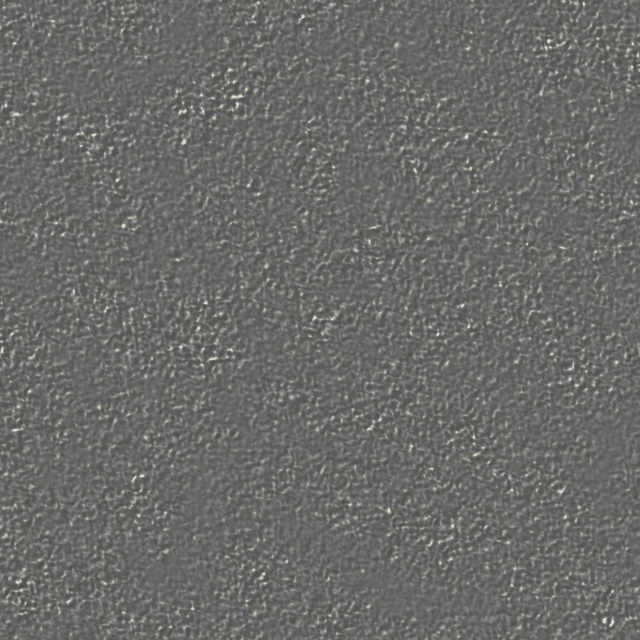
A Shadertoy shader for this texture:

```glsl
// Fine grey stone: a dense, speckled grain with pale warm flecks and soft shadows.
// Rotated octaves of gradient noise form the grain; a shifted copy shades it,
// and an exponential tone curve turns its peaks into sparse bright flecks.

const float BASE_TONE = 0.403;       // grey at zero grain
const float TONE_SPREAD = 0.100;     // distance from base to darkest grey
const float TONE_SKEW = 0.50;        // how sharply peaks become flecks
const float MAX_TONE = 0.84;
const float GRAIN_GAIN = 5.25;       // brings the grain to unit deviation
const float COARSE_FREQ = 68.0;      // cells across the canvas
const float MEDIUM_FREQ = 122.0;
const float FINE_FREQ = 186.0;
const float PATCH_FREQ = 26.0;
const float CLUMP_FREQ = 9.0;
const float WARP_AMOUNT = 0.004;
const float SHADOW_STRENGTH = 0.5;
const vec2 SHADOW_SHIFT = vec2(-0.0045, 0.0045);
const vec3 COOL_TINT = vec3(-0.001, 0.001, 0.001);
const vec3 STONE_TINT = vec3(0.001, 0.002, -0.007);
const vec3 FLECK_TINT = vec3(0.012, 0.010, -0.055);

// Random gradient for a lattice point, each component in -1..1
vec2 hashGradient(vec2 cell) {
    vec2 phase = vec2(dot(cell, vec2(127.1, 311.7)), dot(cell, vec2(269.5, 183.3)));
    return 2.0 * fract(sin(phase) * 43758.5453) - 1.0;
}

float gradientNoise(vec2 p) {
    vec2 cell = floor(p);
    vec2 f = p - cell;
    vec2 fade = f * f * f * (f * (f * 6.0 - 15.0) + 10.0);
    vec2 right = vec2(1.0, 0.0);
    vec2 up = vec2(0.0, 1.0);
    float a = dot(hashGradient(cell), f);
    float b = dot(hashGradient(cell + right), f - right);
    float c = dot(hashGradient(cell + up), f - up);
    float d = dot(hashGradient(cell + 1.0), f - 1.0);
    return mix(mix(a, b, fade.x), mix(c, d, fade.x), fade.y);
}

vec2 rotate(vec2 p, float angle) {
    float s = sin(angle);
    float c = cos(angle);
    return vec2(c * p.x - s * p.y, s * p.x + c * p.y);
}

// Octaves are turned against each other to hide the lattice
float grainHeight(vec2 p) {
    return 0.45 * gradientNoise(rotate(p, 0.5) * COARSE_FREQ + 3.7)
         + 0.70 * gradientNoise(rotate(p, 1.3) * MEDIUM_FREQ + 17.2)
         + 0.45 * gradientNoise(rotate(p, 2.2) * FINE_FREQ + 41.9)
         + 0.20 * gradientNoise(rotate(p, 0.9) * PATCH_FREQ + 8.3);
}

void mainImage(out vec4 fragColor, in vec2 fragCoord) {
    vec2 uv = fragCoord / iResolution.y;

    // Irregular grain outlines
    vec2 warp = vec2(gradientNoise(uv * 55.0 + 5.1), gradientNoise(uv * 55.0 + 71.4));
    vec2 p = uv + WARP_AMOUNT * warp;

    // Grain with a shadow on its lower right
    float grain = grainHeight(p) - SHADOW_STRENGTH * grainHeight(p + SHADOW_SHIFT);

    // Calm and busy areas
    float clump = 1.0 + 0.9 * gradientNoise(rotate(uv, 0.4) * CLUMP_FREQ + 2.6)
                      + 0.7 * gradientNoise(rotate(uv, 1.1) * PATCH_FREQ + 33.8);
    grain *= GRAIN_GAIN * clamp(clump, 0.45, 1.6);

    // Skewed tone: many mid greys, few pale flecks
    float tone = BASE_TONE + TONE_SPREAD * (exp(TONE_SKEW * grain) - 1.0);
    tone = min(tone, MAX_TONE);

    // Neutral stone, partly cool, with warm flecks of varying strength
    float hue = gradientNoise(rotate(uv, 0.7) * 34.0 + 12.5);
    vec3 tint = mix(COOL_TINT, STONE_TINT, smoothstep(-0.35, 0.15, hue));
    float fleck = smoothstep(0.46, 0.70, tone) * smoothstep(-0.40, 0.35, hue);
    fragColor = vec4(vec3(tone) + mix(tint, FLECK_TINT, fleck), 1.0);
}
```
